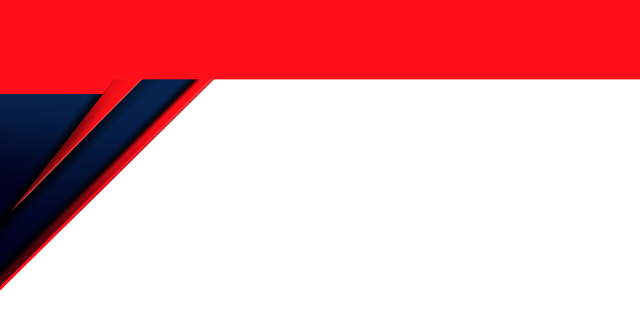
Write a WebGL 1 fragment shader that draws this background.

```glsl
precision highp float;
// Corner banner: a flat red header over white, with folded navy and red
// ribbons running diagonally down to the left edge. Each layer is a half-plane
// from a signed line distance, shaded by depth and by soft contact shadows.

uniform vec2 u_resolution;

const vec3 WHITE = vec3(1.0);
const vec3 RED = vec3(1.0, 0.06, 0.10);
const vec3 MAROON = vec3(0.29, 0.01, 0.05);
const vec3 NAVY = vec3(0.025, 0.14, 0.31);
const vec3 MIDNIGHT = vec3(0.0, 0.005, 0.12);
const vec3 GLINT = vec3(1.0, 0.36, 0.33);
const vec3 OUTLINE = vec3(0.40, 0.04, 0.12);

const float HEADER = 0.245;  // depth of the header
const float STEP = 0.290;    // deeper header at the far left

// Signed distance to the line from a (upper right) to b (lower left),
// positive on the lower right side; y points down.
float side(vec2 p, vec2 a, vec2 b) {
  vec2 d = b - a;
  return dot(p - a, normalize(vec2(d.y, -d.x)));
}

// Antialiased coverage where d is positive.
float cover(float d, float pixel) {
  return clamp(d / pixel + 0.5, 0.0, 1.0);
}

// Thin line of a given half width around d = 0.
float stroke(float d, float halfWidth, float pixel) {
  return cover(halfWidth - abs(d), pixel);
}

// Brightness factor rising from an edge at d = 0 to full at the given width.
float contact(float d, float width, float darkest) {
  return mix(darkest, 1.0, smoothstep(0.0, width, d));
}

vec3 navyShade(float depth) {
  return mix(NAVY, MIDNIGHT, smoothstep(0.0, 1.0, depth));
}

void main() {
  float pixel = 1.0 / u_resolution.y;
  vec2 p = vec2(gl_FragCoord.x, u_resolution.y - gl_FragCoord.y) * pixel;

  // Diagonal edges, ordered from the corner outwards
  float fold = side(p, vec2(0.354, HEADER), vec2(0.0564, 0.623));
  float ridge = side(p, vec2(0.436, HEADER), vec2(0.0, 0.687));
  float seam = side(p, vec2(0.600, HEADER), vec2(0.0, 0.841));
  float outer = side(p, vec2(0.659, HEADER), vec2(0.0, 0.897));
  float depth = clamp((p.y - HEADER) / 0.60, 0.0, 1.0);

  // Corner panel, shadowed beside the fold
  vec3 col = navyShade((p.y - STEP) / 0.36 + 0.12 - 0.3 * p.x);
  col *= contact(-fold, 0.035, 0.15);

  // Red wedge, darker along its left side lower down
  float wedgeLight = contact(fold, 0.045, mix(0.92, 0.42, smoothstep(0.0, 0.35, depth)));
  col = mix(col, RED * wedgeLight, cover(fold, pixel));

  // Navy ribbon with soft shadows on both sides
  vec3 ribbon = navyShade(depth * 1.05);
  ribbon *= contact(ridge, 0.045, mix(0.6, 0.1, smoothstep(0.0, 0.5, depth)));
  ribbon *= contact(-seam, 0.025, 0.3);
  col = mix(col, ribbon, cover(ridge, pixel));
  float glintFade = 1.0 - smoothstep(0.60, 0.66, p.y);
  col = mix(col, GLINT, 0.75 * glintFade * stroke(ridge, 0.002, pixel));

  // Outer red ribbon, fading to maroon, with a bright rim
  vec3 strip = mix(RED, MAROON, smoothstep(0.1, 0.95, depth));
  strip *= contact(seam, 0.018, 0.12);
  vec3 rim = mix(mix(RED, GLINT, 0.45), RED, smoothstep(0.0, 0.6, depth));
  strip = mix(strip, rim, cover(outer + 0.009, pixel));
  col = mix(col, strip, cover(seam, pixel));

  // White page and the fine outline of the ribbon
  col = mix(col, WHITE, cover(outer, pixel));
  float outlineFade = 0.6 * (1.0 - smoothstep(0.6, 1.0, depth));
  col = mix(col, OUTLINE, outlineFade * stroke(outer, 0.0015, pixel));

  // Header, stepping down to the left of the fold
  float stepped = cover(STEP - p.y, pixel) * cover(-fold, pixel);
  col = mix(col, RED, max(cover(HEADER - p.y, pixel), stepped));

  gl_FragColor = vec4(col, 1.0);
}
```
